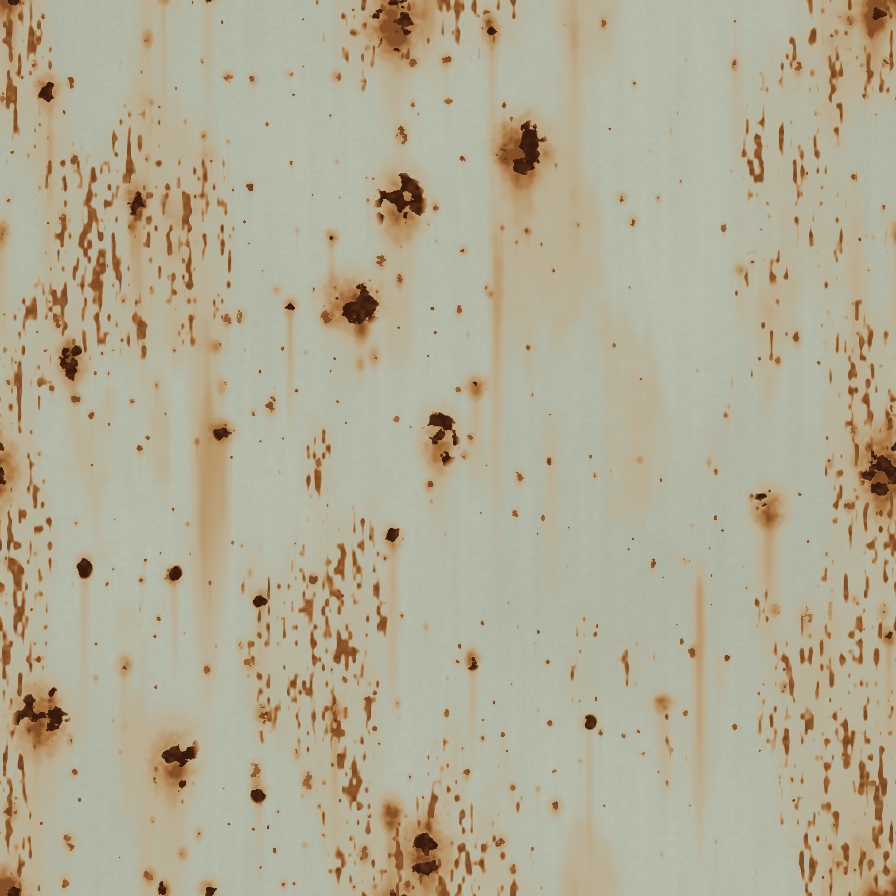
Write a three.js fragment shader that draws this texture.

```glsl
varying vec2 vUv;

#define PIT_GRID 9.0
#define PIT_DENSITY 0.55
#define PIT_RADIUS 0.026
#define SPECK_GRID 34.0
#define SPECK_DENSITY 0.4
#define SPECK_RADIUS 0.0055
#define SCRATCH_LEVEL 0.76
#define SCRATCH_LIMIT 0.57
#define STREAM_COUNT 8
#define STAIN_LEVEL 0.17
#define PAINT vec3(0.70, 0.718, 0.652)

float hash(vec2 p) {
  return fract(sin(dot(p, vec2(127.1, 311.7))) * 43758.5453);
}

// Value noise that wraps after n cells
float noise(vec2 uv, vec2 n) {
  vec2 p = uv * n;
  vec2 i = floor(p);
  vec2 f = fract(p);
  f = f * f * (3.0 - 2.0 * f);
  vec2 a = mod(i, n) + n * 0.37;
  vec2 b = mod(i + 1.0, n) + n * 0.37;
  return mix(mix(hash(a), hash(vec2(b.x, a.y)), f.x),
             mix(hash(vec2(a.x, b.y)), hash(b), f.x), f.y);
}

float fbm(vec2 uv, vec2 n) {
  float sum = 0.0;
  float gain = 0.533;
  for (int k = 0; k < 4; k++) {
    sum += gain * noise(uv, n);
    n *= 2.0;
    gain *= 0.5;
  }
  return sum;
}

// Clustered corrosion pits: x = core, y = halo, z = drip below
vec3 pits(vec2 uv, float n, float density, float maxRadius, float rough) {
  vec3 result = vec3(0.0);
  for (int j = -2; j <= 3; j++) {
    for (int i = -1; i <= 1; i++) {
      vec2 cell = floor(uv * n) + vec2(float(i), float(j));
      vec2 id = mod(cell, n) + n * 0.61;
      float crowd = mix(0.2, 1.8, noise((cell + 0.5) / n, vec2(5.0)));
      if (hash(id) > density * crowd) continue;
      vec2 center = (cell + vec2(hash(id + 17.3), hash(id + 41.9))) / n;
      float size = hash(id + 73.7);
      float radius = maxRadius * mix(0.2, 1.0, size * size * size);
      vec2 d = uv - center;
      float dist = length(d / vec2(1.0, mix(0.85, 1.7, hash(id + 5.1)))) / radius;
      float jagged = dist + (rough - 0.5) * 4.5;
      float core = (1.0 - smoothstep(0.5, 0.85, jagged)) * (1.0 - smoothstep(1.2, 1.9, dist));
      float halo = exp(-0.38 * dist * dist) * (1.0 - smoothstep(1.5, 3.5, dist));
      float fall = -d.y * n / mix(0.8, 2.8, hash(id + 29.3));
      float drip = exp(-d.x * d.x / (radius * radius * 0.8));
      drip *= smoothstep(0.0, 0.08, fall) * (1.0 - smoothstep(0.1, 1.0, fall));
      result = max(result, vec3(core, halo * mix(0.65, 1.0, hash(id + 61.0)), drip));
    }
  }
  return result;
}

// Long rusty water runs, fading downwards
float streams(vec2 uv) {
  float sum = 0.0;
  for (int k = 0; k < STREAM_COUNT; k++) {
    vec2 id = vec2(float(k) + 3.0, 8.7);
    float x = fract(uv.x - hash(id) + 0.5) - 0.5;
    float fall = fract(hash(id + 11.0) - uv.y) / mix(0.35, 0.8, hash(id + 23.0));
    float width = mix(0.007, 0.018, hash(id + 37.0));
    float strength = mix(0.12, 0.5, pow(hash(id + 51.0), 3.0));
    float fade = smoothstep(0.0, 0.15, fall) * (1.0 - smoothstep(0.25, 1.0, fall));
    sum += strength * fade * exp(-x * x / (width * width));
  }
  return sum;
}

// Rust amount to colour, from bare paint to dark pits
vec3 rustColor(vec3 paint, float r) {
  vec3 c = mix(paint, vec3(0.725, 0.68, 0.57), smoothstep(0.0, 0.2, r));
  c = mix(c, vec3(0.715, 0.59, 0.42), smoothstep(0.18, 0.4, r));
  c = mix(c, vec3(0.66, 0.455, 0.25), smoothstep(0.38, 0.6, r));
  c = mix(c, vec3(0.51, 0.30, 0.145), smoothstep(0.58, 0.8, r));
  return mix(c, vec3(0.21, 0.10, 0.05), smoothstep(0.78, 1.0, r));
}

void main() {
  vec2 uv = vUv;
  float rough = fbm(uv, vec2(64.0));
  float fine = fbm(uv, vec2(150.0));
  float grain = noise(uv, vec2(210.0));
  float brushed = noise(uv, vec2(120.0, 5.0));

  // Paint with faint clouds and vertical wear
  float clouds = fbm(uv, vec2(4.0, 3.0));
  vec3 paint = PAINT + (clouds - 0.5) * 0.05 + (brushed - 0.5) * 0.012;
  paint += (noise(uv, vec2(256.0)) - 0.5) * 0.016;

  // Worn patches broken into fine vertical dashes
  float patches = smoothstep(0.47, 0.68, fbm(uv, vec2(10.0, 4.0)));
  float dashes = 0.5 * noise(uv, vec2(180.0, 26.0)) + 0.5 * noise(uv, vec2(230.0, 110.0));
  float limit = mix(0.95, SCRATCH_LIMIT, patches);
  float scratch = smoothstep(limit - 0.05, limit + 0.17, dashes);
  float bleed = patches * (0.3 + 0.7 * rough);

  // Pits, specks and soft stains share one rust scale
  vec3 pit = pits(uv, PIT_GRID, PIT_DENSITY, PIT_RADIUS, rough);
  vec3 speck = pits(uv, SPECK_GRID, SPECK_DENSITY, SPECK_RADIUS, fine);
  float stain = STAIN_LEVEL * smoothstep(0.53, 0.76, fbm(uv, vec2(14.0, 4.0)));
  float rust = stain * (0.5 + 0.8 * rough) + streams(uv) * (0.6 + 0.7 * brushed);
  rust += pit.z * (0.1 + 0.2 * brushed) + 0.06 * speck.z + 0.16 * bleed;
  rust += pit.y * (0.2 + 0.75 * rough + 0.3 * (grain - 0.5)) + 0.4 * speck.y;
  rust = min(rust, 0.76);
  rust = max(rust, scratch * (SCRATCH_LEVEL + 0.2 * (grain - 0.5)));
  rust = max(rust, speck.x * (0.55 + 0.4 * rough));
  rust = max(rust, pit.x * (0.96 + 0.14 * (grain - 0.5)));

  gl_FragColor = vec4(rustColor(paint, rust), 1.0);
}
```
